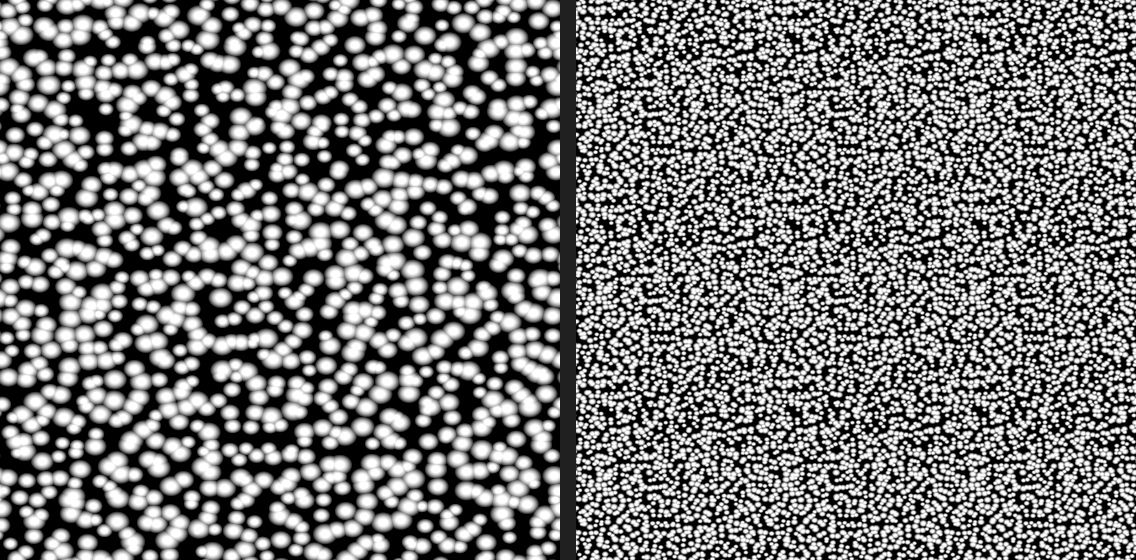
Left, the tile; right, the same tile 3 across and 3 down.
Write a Shadertoy shader that draws this pattern.

```glsl
// Soft white oval beads strewn over black, overlapping with fine creases.
// Each cell of a wrapping grid holds one jittered bead of random size;
// the brightest bead wins, so the sheet tiles in both directions.

const vec2 GRID = vec2(30.0, 36.0);   // wide cells make the beads oval

// Integer hash: three random values in 0..1 per cell
vec3 hash3(vec2 cell) {
    uvec3 v = uvec3(uvec2(cell), 17u) * 1664525u + 1013904223u;
    v.x += v.y * v.z; v.y += v.z * v.x; v.z += v.x * v.y;
    v ^= v >> 16u;
    v.x += v.y * v.z; v.y += v.z * v.x; v.z += v.x * v.y;
    return vec3(v >> 8u) / 16777216.0;
}

// Domed brightness with a small flat top, from squared relative distance
float bead(float d2) {
    return min(1.0, 1.12 * pow(max(1.0 - d2, 0.0), 0.9));
}

void mainImage(out vec4 fragColor, in vec2 fragCoord) {
    vec2 p = fragCoord / iResolution.xy * GRID;
    vec2 home = floor(p);
    float light = 0.0;

    // Beads reach less than one cell, so the nearest nine suffice
    for (int y = -1; y <= 1; y++) {
        for (int x = -1; x <= 1; x++) {
            vec2 cell = home + vec2(x, y);
            vec3 rnd = hash3(mod(cell, GRID));
            vec2 offset = p - cell - rnd.xy;
            float radius = mix(0.41, 0.69, rnd.z);
            light = max(light, bead(dot(offset, offset) / (radius * radius)));
        }
    }

    fragColor = vec4(vec3(light), 1.0);
}
```
